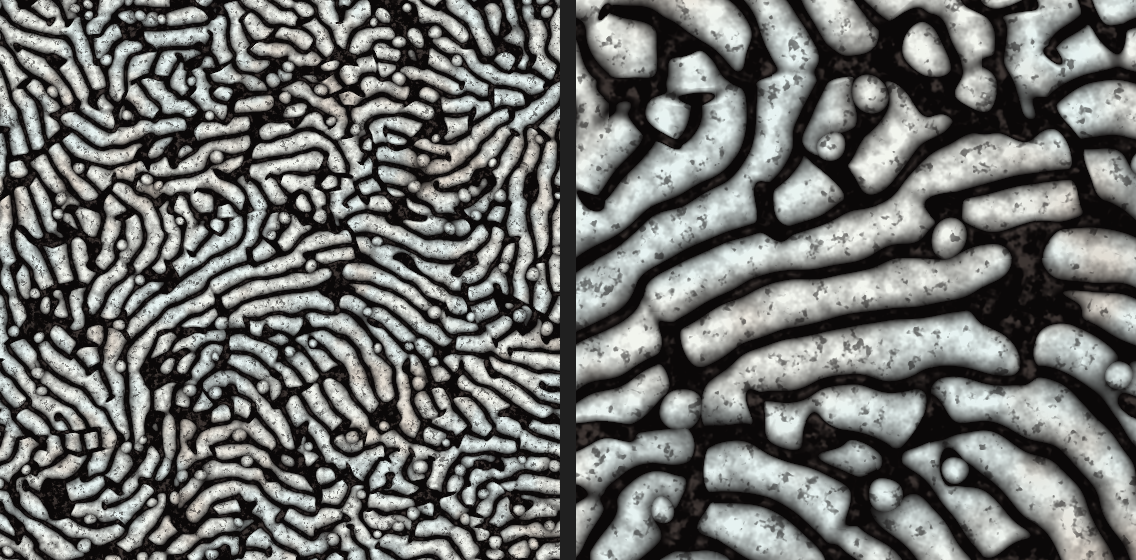
Left: the whole. Right: its middle third, enlarged.
This texture is drawn by a WebGL 1 fragment shader. Its source:

```glsl
precision highp float;

uniform vec2 u_resolution;

const float PI = 3.14159265;

// Worm layout, in canvas units
const float PERIOD = 0.035;        // spacing of neighbouring worms
const float KERNEL_CELL = 0.032;   // one wave packet per cell
const float KERNEL_SIGMA = 0.025;  // reach of a wave packet
const float SWIRL_FREQ = 4.5;      // how fast directions change
const float SWIRL_TURN = 5.5;      // range of directions, radians
const float HALF_WIDTH = 0.82;     // share of the period filled by a worm
const float CAP_LEVEL = 0.66;      // wave strength below which worms taper
const float CAP_SHARPNESS = 4.0;

// Beads lying between the worms
const float BEAD_CELL = 0.07;
const float BEAD_CHANCE = 0.55;
const float BEAD_MIN = 0.008;
const float BEAD_MAX = 0.013;
const float BEAD_PUSH = 1.3;

// Surface
const vec2 LIGHT = vec2(-0.35, 0.94);
const float LIGHT_AMOUNT = 0.2;
const float BRIGHTNESS = 0.97;
const vec3 SOIL = vec3(0.04, 0.03, 0.03);
const vec3 GRIT = vec3(0.24, 0.21, 0.20);
const vec3 BONE = vec3(0.95, 0.96, 0.935);
const vec3 COOL_TINT = vec3(0.95, 0.99, 1.01);
const vec3 RUST_TINT = vec3(0.92, 0.86, 0.83);
const mat2 OCTAVE = mat2(1.68, 1.26, -1.26, 1.68);  // turn and double

vec2 hash2(vec2 p) {
  vec3 q = fract(p.xyx * vec3(0.1031, 0.1030, 0.0973));
  q += dot(q, q.yzx + 33.33);
  return fract((q.xx + q.yz) * q.zy);
}

float noise(vec2 p) {
  vec2 i = floor(p);
  vec2 f = fract(p);
  f = f * f * (3.0 - 2.0 * f);
  return mix(mix(hash2(i).x, hash2(i + vec2(1.0, 0.0)).x, f.x),
             mix(hash2(i + vec2(0.0, 1.0)).x, hash2(i + vec2(1.0)).x, f.x), f.y);
}

float fbm(vec2 p) {
  p = OCTAVE * p * 0.5;
  float sum = 0.45 * noise(p);
  p = OCTAVE * p + 17.3;
  sum += 0.33 * noise(p);
  p = OCTAVE * p + 41.7;
  return sum + 0.22 * noise(p);
}

// Surface slope in xy, squared radius across the worm (1 at its edge) in z
vec3 wormField(vec2 p) {
  vec2 cell = floor(p / KERNEL_CELL);
  vec2 wave = vec2(0.0), dReal = vec2(0.0), dImag = vec2(0.0);
  float energy = 1e-5;
  float k = 2.0 * PI / PERIOD;
  float invVar = 1.0 / (KERNEL_SIGMA * KERNEL_SIGMA);
  for (int j = -2; j <= 2; j++) {
    for (int i = -2; i <= 2; i++) {
      vec2 id = cell + vec2(float(i), float(j));
      vec2 center = (id + hash2(id + 7.0)) * KERNEL_CELL;
      vec2 rnd = hash2(id + 91.0);
      vec2 d = p - center;
      float angle = SWIRL_TURN * noise(center * SWIRL_FREQ + 3.7) + 0.4 * (rnd.x - 0.5);
      vec2 dir = vec2(cos(angle), sin(angle));
      float phase = k * dot(d, dir) + 2.0 * PI * rnd.y;
      float weight = exp(-0.5 * dot(d, d) * invVar);
      vec2 packet = weight * vec2(cos(phase), sin(phase));
      wave += packet;
      energy += weight * weight;
      dReal += -d * invVar * packet.x - k * dir * packet.y;
      dImag += -d * invVar * packet.y + k * dir * packet.x;
    }
  }
  float power = max(dot(wave, wave), 1e-5);
  float level = CAP_LEVEL * sqrt(energy);
  float strength = sqrt(power);
  float across = atan(wave.y, wave.x + 1e-6) / (PI * HALF_WIDTH);
  vec2 acrossGrad = (wave.x * dImag - wave.y * dReal) / (power * PI * HALF_WIDTH);
  vec2 strengthGrad = (wave.x * dReal + wave.y * dImag) / strength;
  float taper = max(0.0, 1.0 - strength / level);
  vec2 halfGrad = across * acrossGrad - CAP_SHARPNESS * taper / level * strengthGrad;
  return vec3(halfGrad * 0.5 * PERIOD * HALF_WIDTH,
              across * across + CAP_SHARPNESS * taper * taper);
}

// Offset from the nearest bead in bead radii, squared length in z
vec3 beadField(vec2 p) {
  vec2 cell = floor(p / BEAD_CELL);
  vec3 nearest = vec3(0.0, 1.0, 100.0);
  for (int j = -1; j <= 1; j++) {
    for (int i = -1; i <= 1; i++) {
      vec2 id = cell + vec2(float(i), float(j));
      vec2 rnd = hash2(id + 53.0);
      vec2 center = (id + hash2(id + 29.0)) * BEAD_CELL;
      vec2 d = (p - center) / mix(BEAD_MIN, BEAD_MAX, rnd.y);
      float r2 = dot(d, d);
      if (rnd.x < BEAD_CHANCE && r2 < nearest.z) nearest = vec3(d, r2);
    }
  }
  return nearest;
}

void main() {
  vec2 uv = gl_FragCoord.xy / u_resolution.y;
  vec2 lumps = vec2(noise(uv * 50.0), noise(uv * 50.0 + 60.0)) - 0.5;
  vec2 p = uv + 0.005 * lumps;

  // Beads push the worms apart, then the upper surface wins
  vec3 worm = wormField(p);
  vec3 bead = beadField(p);
  worm.z += BEAD_PUSH * exp(-0.6 * bead.z);
  vec3 body = bead.z < worm.z ? bead : worm;
  float height = sqrt(max(0.0, 1.0 - body.z));
  vec2 slope = body.xy / max(length(body.xy), 1.0);

  // Rounded shading with mottling, grain and small pits
  float mottle = fbm(uv * 120.0);
  float pits = smoothstep(0.6, 0.78, fbm(uv * 150.0 + 11.0));
  float tone = BRIGHTNESS * pow(height, 1.3) * (1.0 + LIGHT_AMOUNT * dot(slope, LIGHT));
  tone *= (0.62 + 0.7 * mottle) * (1.0 - 0.5 * pits);

  float rust = smoothstep(0.55, 0.8, fbm(uv * 9.0 + 5.0));
  vec3 tint = mix(vec3(1.0), COOL_TINT, smoothstep(0.4, 0.7, noise(uv * 13.0 + 31.0)));
  tint = mix(tint, RUST_TINT, 0.7 * rust);

  float grit = smoothstep(0.48, 0.78, fbm(uv * 110.0 + 77.0));
  vec3 soil = mix(SOIL, GRIT, grit * smoothstep(0.9, 1.7, body.z));
  gl_FragColor = vec4(mix(soil, BONE * tint, clamp(tone, 0.0, 1.0)), 1.0);
}
```
